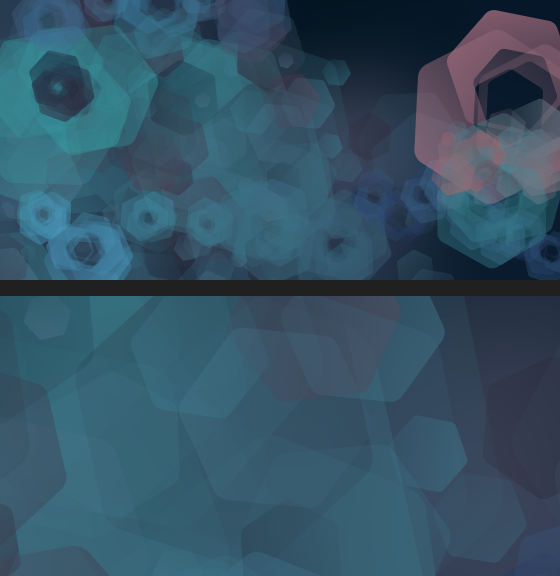
Top: the whole. Bottom: its middle third, enlarged.
Write a Shadertoy shader that draws this background.

```glsl
// Translucent rounded hexagons over a dark navy gradient: a wide teal wash on
// the left, ring clusters along the borders and large rose rings on the right.
// Every shape is a distance function blended in by loops over hashed positions.

vec4 random4(float n) {
    return fract(sin(n * vec4(12.99, 78.23, 39.42, 57.31) + 1.7) * 4375.85);
}

// Evenly spread points in -1..1
vec2 spread(float n) {
    return 2.0 * fract(0.5 + n * vec2(0.7549, 0.5698)) - 1.0;
}

// Signed distance to a rounded, pointy-topped hexagon
float hexagon(vec2 q, float apothem, float turn) {
    const vec3 k = vec3(-0.8660, 0.5, 0.5774);
    float c = cos(turn), s = sin(turn), core = 0.8 * apothem;
    q = abs(mat2(c, s, -s, c) * q).yx;
    q -= 2.0 * min(dot(k.xy, q), 0.0) * k.xy;
    q -= vec2(clamp(q.x, -k.z * core, k.z * core), core);
    return length(q) * sign(q.y) - 0.2 * apothem;
}

// Blends one shape whose opacity drifts along a random direction
void blend(inout vec3 col, float d, vec2 q, float r, float angle, vec3 tint, float alpha) {
    float drift = 0.9 + 0.45 * dot(q, vec2(cos(angle), sin(angle))) / r;
    float cover = clamp(0.5 - d * iResolution.y, 0.0, 1.0);
    col = mix(col, tint, clamp(alpha * drift, 0.0, 1.0) * cover);
}

// Solid hexagons strewn over a box
void scatter(inout vec3 col, vec2 p, float seed, int count, vec2 centre, vec2 extent,
             vec2 size, vec3 tintA, vec3 tintB, float alpha) {
    for (int i = 0; i < count; i++) {
        float n = seed + float(i);
        vec4 h = random4(n);
        vec2 q = p - centre - extent * spread(n);
        float r = mix(size.x, size.y, h.x * h.x);
        float d = hexagon(q, r, h.y - 0.5);
        blend(col, d, q, r, 6.28 * h.w, mix(tintA, tintB, h.z), alpha * (0.6 + 0.8 * h.w));
    }
}

// Overlapping hexagons around a nearly shared hole; a hole of zero leaves them solid
void cluster(inout vec3 col, vec2 p, float seed, int count, vec2 centre, float radius,
             float hole, vec3 tintA, vec3 tintB, float alpha) {
    float turn = 0.8 * (random4(seed).x - 0.5);
    for (int i = 0; i < count; i++) {
        vec4 h = random4(seed + 0.37 * float(i + 1));
        float angle = 6.28 * (float(i) / float(count) + 0.2 * h.x) + seed;
        vec2 q = p - centre;
        vec2 shift = 0.36 * radius * vec2(cos(angle), sin(angle));
        float r = radius * (0.5 + 0.5 * h.y);
        float tilt = turn + 0.4 * (h.z - 0.5);
        float d = hexagon(q - shift, r, tilt);
        if (hole > 0.0)
            d = max(d, -hexagon(q - 0.4 * shift, radius * hole * (0.75 + 0.5 * h.w), tilt));
        blend(col, d, q - shift, r, angle, mix(tintA, tintB, h.z), alpha);
    }
}

void mainImage(out vec4 fragColor, in vec2 fragCoord) {
    vec2 p = fragCoord / iResolution.y;
    vec3 teal = vec3(0.23, 0.56, 0.60), blue = vec3(0.23, 0.45, 0.64);
    vec3 slate = vec3(0.22, 0.35, 0.44), mauve = vec3(0.34, 0.21, 0.29);
    vec3 navy = vec3(0.01, 0.08, 0.13), rose = vec3(0.84, 0.54, 0.60);

    // Backdrop: slate left and below, navy towards the upper right, violet haze
    vec3 col = mix(vec3(0.14, 0.20, 0.28), navy,
                   smoothstep(0.35, 0.95, p.y) * smoothstep(0.6, 1.1, p.x));
    col = mix(col, vec3(0.02, 0.09, 0.16), 0.85 * smoothstep(1.25, 1.75, p.x));
    vec2 haze = p - vec2(1.28, 0.5);
    col += vec3(0.10, 0.07, 0.08) * exp(-12.0 * dot(haze, haze));

    // Teal wash, then a few very large solid pieces towards the middle
    scatter(col, p, 3.0, 30, vec2(0.48, 0.42), vec2(0.60, 0.52), vec2(0.12, 0.34),
            slate, teal, 0.24);
    cluster(col, p, 5.0, 4, vec2(0.78, 0.50), 0.36, 0.0, teal, vec3(0.25, 0.45, 0.52), 0.26);

    // Dark and violet pieces, and finer light ones along the lower half
    scatter(col, p, 41.0, 22, vec2(0.64, 0.45), vec2(0.68, 0.50), vec2(0.05, 0.17),
            vec3(0.06, 0.14, 0.20), mauve, 0.39);
    scatter(col, p, 63.0, 18, vec2(1.15, 0.2), vec2(0.5, 0.32), vec2(0.05, 0.19),
            slate, vec3(0.23, 0.44, 0.49), 0.27);
    scatter(col, p, 103.0, 44, vec2(0.62, 0.42), vec2(0.66, 0.47), vec2(0.025, 0.15),
            vec3(0.35, 0.47, 0.57), vec3(0.18, 0.52, 0.58), 0.22);

    // Violet hexagon beside the bright teal ring
    cluster(col, p, 9.0, 4, vec2(0.57, 0.48), 0.18, 0.0, mauve, vec3(0.17, 0.23, 0.30), 0.27);
    cluster(col, p, 7.0, 5, vec2(0.23, 0.67), 0.26, 0.34, vec3(0.18, 0.72, 0.72), teal, 0.27);
    cluster(col, p, 12.0, 4, vec2(0.21, 0.69), 0.09, 0.3, vec3(0.06, 0.14, 0.22), mauve, 0.42);

    // Small clusters along the top and bottom borders
    for (int i = 0; i < 5; i++) {
        float n = float(i);
        vec4 h = random4(20.0 + n);
        cluster(col, p, 20.0 + n, 6, vec2(0.17 + 0.18 * n + 0.06 * h.w, 0.91 + 0.12 * h.x),
                0.06 + 0.10 * h.y, 0.38 * step(0.3, h.z), mix(mauve, blue, h.z),
                mix(blue, teal, h.w), 0.28);
    }
    for (int i = 0; i < 6; i++) {
        float n = float(i);
        vec4 h = random4(30.0 + n);
        cluster(col, p, 30.0 + n, 6, vec2(0.08 + 0.21 * n + 0.08 * h.w, 0.06 + 0.27 * h.x),
                0.05 + 0.11 * h.y, 0.34, mix(vec3(0.32, 0.68, 0.88), slate, 0.18 * n),
                mix(teal, slate, 0.14 * n), 0.29);
    }

    // Dim blue clusters in the lower right
    for (int i = 0; i < 8; i++) {
        float n = float(i);
        vec4 h = random4(50.0 + n);
        cluster(col, p, 50.0 + n, 5, vec2(1.34 + 0.09 * n, 0.06 + 0.36 * h.x), 0.05 + 0.07 * h.y,
                0.36, vec3(0.12, 0.18, 0.35), vec3(0.25, 0.43, 0.59), 0.28);
    }

    // Rose rings, then the teal and pale pieces overlapping their lower edge
    cluster(col, p, 1.2, 3, vec2(1.85, 0.64), 0.29, 0.42, rose, vec3(0.70, 0.48, 0.54), 0.42);
    cluster(col, p, 71.0, 5, vec2(1.77, 0.33), 0.20, 0.36, teal, vec3(0.20, 0.48, 0.52), 0.28);
    scatter(col, p, 81.0, 22, vec2(1.74, 0.42), vec2(0.20, 0.14), vec2(0.025, 0.11),
            vec3(0.22, 0.55, 0.61), vec3(0.72, 0.38, 0.40), 0.33);
    fragColor = vec4(col, 1.0);
}
```
